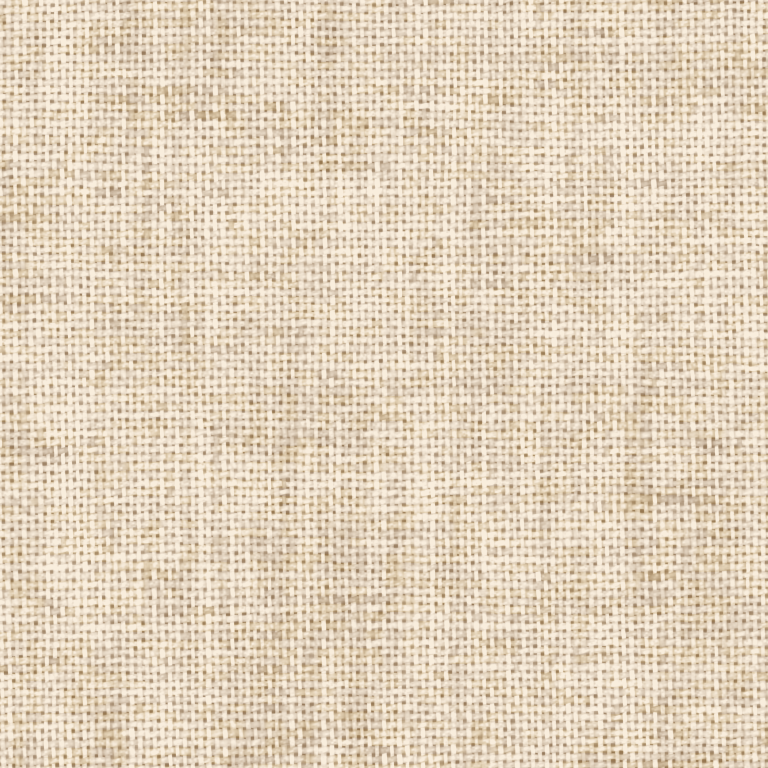
Write a Shadertoy shader that draws this texture.

```glsl
float hash(vec2 p) {
    vec3 q = fract(vec3(p.xyx) * 0.1031);
    q += dot(q, q.yzx + 33.33);
    return fract((q.x + q.y) * q.z);
}

float noise(vec2 p) {
    vec2 i = floor(p), f = fract(p);
    f = f * f * (3.0 - 2.0 * f);
    return mix(mix(hash(i), hash(i + vec2(1, 0)), f.x),
               mix(hash(i + vec2(0, 1)), hash(i + vec2(1, 1)), f.x), f.y);
}

vec3 linen(vec2 uv) {
    // Nearly straight thread grid
    vec2 p = uv * vec2(100.0, 92.0) + 20.0;
    p.x += 0.5 * noise(uv * vec2(16.0, 3.0)) + 0.12 * noise(uv * vec2(50.0, 30.0));
    p.y += 0.6 * noise(uv * vec2(4.0, 14.0) + 40.0) + 0.2 * noise(uv * vec2(40.0, 40.0));
    vec2 cell = floor(p);
    vec2 d = fract(p) - 0.5;
    float side = mod(cell.x + cell.y, 2.0) * 2.0 - 1.0;

    // Tone and thickness along each single thread
    float warpTone = noise(vec2(cell.x, uv.y * 5.0 + 7.0));
    float weftTone = noise(vec2(uv.x * 14.0 + 3.0, cell.y + 300.0));
    float warpWidth = 0.24 + 0.14 * noise(vec2(cell.x + 500.0, uv.y * 20.0));
    float weftWidth = 0.29 + 0.15 * noise(vec2(uv.x * 40.0, cell.y + 700.0));

    // Plain weave: each thread rises and dips in turn
    float warpRise = side * cos(3.14159 * d.y);
    float weftRise = -side * cos(3.14159 * d.x);
    float warpAcross = abs(d.x + 0.03 * side * sin(3.14159 * d.y)) / warpWidth;
    float weftAcross = abs(d.y + 0.07 * side * sin(3.14159 * d.x)) / weftWidth;
    float warpMask = 1.0 - smoothstep(0.75, 1.25, warpAcross);
    float weftMask = 1.0 - smoothstep(0.75, 1.25, weftAcross);

    // Rounded shading, with twisted fibres along the yarn
    float fibre = noise(p * vec2(3.0, 4.0) + p.yx * vec2(1.0, -1.0)) - 0.5;
    float warpLight = 0.84 + 0.16 * warpRise - 0.20 * warpAcross * warpAcross
                    + 0.28 * (warpTone - 0.5) + 0.26 * fibre;
    float weftLight = 0.74 + 0.16 * weftRise - 0.26 * weftAcross * weftAcross
                    + 0.20 * (weftTone - 0.5) + 0.32 * fibre;

    // Uneven single floats and occasional darker slubs
    warpLight += 0.14 * (hash(cell + 31.0) - 0.5);
    weftLight += 0.16 * (noise(vec2(p.x, cell.y + 230.0)) - 0.5);
    warpLight -= 0.28 * smoothstep(0.80, 1.0, noise(vec2(cell.x + 90.0, uv.y * 14.0)));
    weftLight -= 0.30 * smoothstep(0.82, 1.0, noise(vec2(uv.x * 14.0, cell.y + 150.0)));

    // Stack the threads over gaps of uneven depth
    float gap = -0.12 + 0.50 * noise(p * 0.9 + 11.0);
    float warpOnTop = smoothstep(-0.2, 0.2, warpRise - weftRise
                    + 0.5 * (weftAcross - warpAcross));
    float weftOver = mix(mix(gap, warpLight, warpMask), weftLight, weftMask);
    float warpOver = mix(mix(gap, weftLight, weftMask), warpLight, warpMask);
    float tone = mix(weftOver, warpOver, warpOnTop);

    // Shadow in the furrows between rows
    tone -= 0.14 * smoothstep(0.28, 0.5, abs(d.y)) * (1.0 - 0.6 * warpMask);

    // Broad streaks, mostly upright, and cloudy patches
    tone += 0.14 * (noise(uv * vec2(45.0, 3.0) + 5.0) - 0.5);
    tone += 0.09 * (noise(uv * vec2(5.0, 42.0) + 60.0) - 0.5);
    tone += 0.09 * (noise(uv * vec2(9.0, 11.0) + 90.0) - 0.5);
    tone = clamp(tone + 0.08, -0.15, 1.02);

    // Cream ramp with straw-coloured yarn
    vec3 colour = mix(vec3(0.64, 0.54, 0.43), vec3(0.97, 0.925, 0.86), tone);
    float straw = smoothstep(0.35, 0.8, noise(vec2(uv.x * 45.0, cell.y + 30.0)));
    straw *= 1.0 - smoothstep(0.7, 1.0, tone);
    return colour - straw * vec3(0.0, 0.012, 0.05);
}

void mainImage(out vec4 fragColor, in vec2 fragCoord) {
    // Average nine samples per pixel
    vec3 sum = vec3(0.0);
    for (int j = 0; j < 3; j++) {
        for (int i = 0; i < 3; i++) {
            vec2 offset = (vec2(i, j) - 1.0) * 0.27;
            sum += linen((fragCoord + offset) / iResolution.y);
        }
    }
    fragColor = vec4(sum / 9.0, 1.0);
}
```
